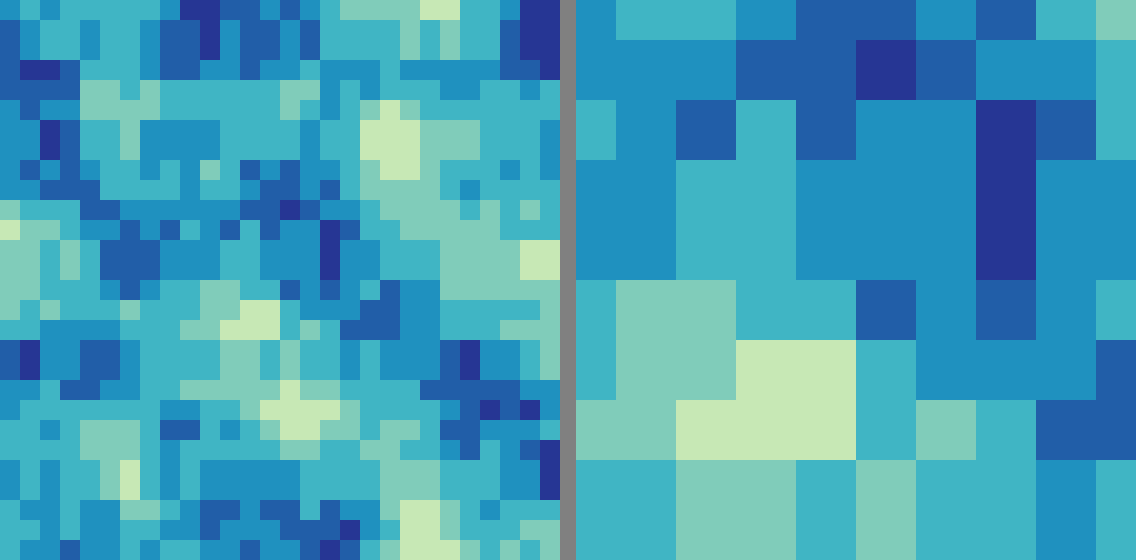
Left, the full canvas; right, a detail of the centre.
Give the GLSL for this texture, as a WebGL 2 fragment shader.

```glsl
#version 300 es
precision highp float;
// Blocky terraced noise: a coarse cell grid in six steps from pale green to deep blue.

#define COLUMNS 28.0     // cells across the canvas, also the fine rows
#define ROWS 23.0        // distinct rows; some fine rows repeat to fill the height
#define ROW_PHASE 0.2    // decides which rows are doubled
#define BASE_FREQ 3.5    // large patches per canvas
#define OCTAVES 3
#define GAIN 0.55        // amplitude ratio between octaves
#define SPECKLE 0.22     // strength of stray single cells
#define SPREAD 0.27      // standard deviation of the summed height
#define SEED 17
#define SAMPLES 3        // antialiasing samples per pixel side

uniform vec2 u_resolution;
out vec4 fragColor;

// Integer hash of a lattice point, in 0..1
float hash(ivec2 p, int layer) {
    uint h = uint(p.x) * 1597334677u ^ uint(p.y) * 3812015801u;
    h ^= uint(layer + SEED) * 2654435769u;
    h = (h ^ (h >> 16)) * 2246822519u;
    h = (h ^ (h >> 13)) * 3266489917u;
    h ^= h >> 16;
    return float(h >> 8) / 16777216.0;
}

float cornerSlope(ivec2 corner, vec2 offset, int layer) {
    float angle = 6.28318 * hash(corner, layer);
    return dot(vec2(cos(angle), sin(angle)), offset);
}

float gradientNoise(vec2 p, int layer) {
    ivec2 i = ivec2(floor(p));
    vec2 f = fract(p);
    vec2 w = f * f * f * (f * (f * 6.0 - 15.0) + 10.0);
    float low = mix(cornerSlope(i, f, layer),
                    cornerSlope(i + ivec2(1, 0), f - vec2(1, 0), layer), w.x);
    float high = mix(cornerSlope(i + ivec2(0, 1), f - vec2(0, 1), layer),
                     cornerSlope(i + ivec2(1, 1), f - vec2(1, 1), layer), w.x);
    return mix(low, high, w.y);
}

// Height of one cell in standard deviations: smooth patches plus rare strays
float cellHeight(vec2 cell) {
    vec2 p = (cell + 0.5) / vec2(COLUMNS, ROWS) * BASE_FREQ;
    float height = 0.0;
    float amplitude = 1.0;
    for (int i = 0; i < OCTAVES; i++) {
        height += amplitude * gradientNoise(p, i);
        p = p * 2.0 + 0.37;
        amplitude *= GAIN;
    }
    float stray = 2.0 * hash(ivec2(cell), 50) - 1.0;
    return (height + SPECKLE * stray * stray * stray) / SPREAD;
}

// Six flat colour steps, from low to high
vec3 terraceColor(float height) {
    if (height < -1.76) return vec3(0.15, 0.21, 0.58);
    if (height < -1.11) return vec3(0.13, 0.37, 0.66);
    if (height < -0.39) return vec3(0.12, 0.57, 0.75);
    if (height < 0.55) return vec3(0.25, 0.71, 0.77);
    if (height < 1.60) return vec3(0.50, 0.80, 0.73);
    return vec3(0.78, 0.91, 0.71);
}

vec3 blockColor(vec2 uv) {
    float fineRow = floor((1.0 - uv.y) * COLUMNS);
    float row = floor(fineRow * ROWS / COLUMNS + ROW_PHASE);
    return terraceColor(cellHeight(vec2(floor(uv.x * COLUMNS), row)));
}

void main() {
    // Average a small grid of samples to smooth the block edges
    vec3 sum = vec3(0.0);
    for (int y = 0; y < SAMPLES; y++) {
        for (int x = 0; x < SAMPLES; x++) {
            vec2 jitter = (vec2(x, y) + 0.5) / float(SAMPLES) - 0.5;
            sum += blockColor((gl_FragCoord.xy + jitter) / u_resolution);
        }
    }
    fragColor = vec4(sum / float(SAMPLES * SAMPLES), 1.0);
}
```
